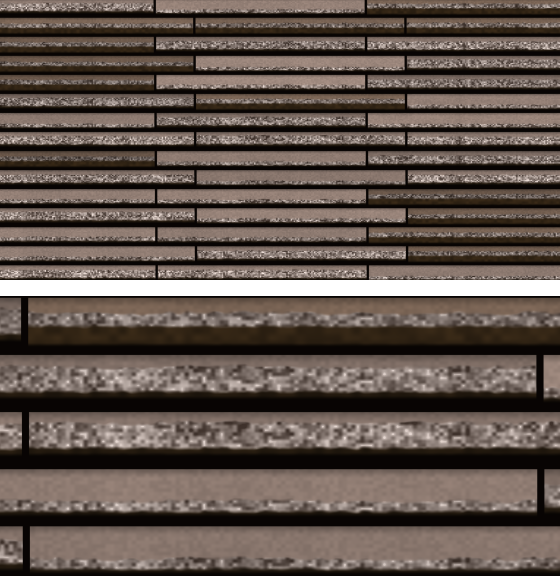
Top: the whole. Bottom: its middle third, enlarged.
This texture is drawn by a Shadertoy shader. Its source:

```glsl
// Wall of long, thin split-faced clay tiles in staggered courses.
// Each tile is a profile across its height: smooth lit ledge, rough broken
// face, shaded underside and black gap; hashes vary the profile per tile.

#define COURSE_H 0.0680   // course pitch, in canvas heights
#define COURSE_SHIFT 0.0065
#define TILE_W 0.7540     // tile pitch along a course
#define JOINT_W 0.0085
#define JOINT_EVEN 0.5560 // joint position in even and odd courses
#define JOINT_ODD 0.6970
#define GRAIN_FREQ 225.0
#define SMOOTH_COL vec3(0.515, 0.445, 0.410)
#define ROUGH_DARK vec3(0.240, 0.190, 0.165)
#define ROUGH_LIGHT vec3(0.790, 0.735, 0.710)
#define SHADE_COL vec3(0.135, 0.098, 0.055)
#define GAP_COL vec3(0.030, 0.017, 0.010)

float hash(vec2 p) {
    vec3 q = fract(vec3(p.xyx) * 0.1031);
    q += dot(q, q.yzx + 33.33);
    return fract((q.x + q.y) * q.z);
}

float noise(vec2 p) {
    vec2 cell = floor(p), f = fract(p);
    f = f * f * (3.0 - 2.0 * f);
    return mix(mix(hash(cell), hash(cell + vec2(1, 0)), f.x),
               mix(hash(cell + vec2(0, 1)), hash(cell + vec2(1, 1)), f.x), f.y);
}

// 0 above an edge, 1 below it, blended over the given softness
float past(float v, float edge, float soft) {
    return smoothstep(edge - soft, edge + soft, v);
}

void mainImage(out vec4 fragColor, in vec2 fragCoord) {
    vec2 pos = fragCoord / iResolution.y;
    float pixel = 1.0 / iResolution.y;

    // Course and tile coordinates; v runs downward from 0 to 1
    float courseY = (1.0 - pos.y + COURSE_SHIFT) / COURSE_H;
    float course = floor(courseY);
    float v = fract(courseY);
    float joint = mix(JOINT_EVEN, JOINT_ODD, mod(course, 2.0)) + 0.0005 * (course - 7.0);
    float tileX = (pos.x - joint) / TILE_W;
    vec2 id = vec2(floor(tileX) + 7.0, course + 11.0);
    float toJoint = (0.5 - abs(fract(tileX) - 0.5)) * TILE_W;
    float soft = 0.7 * pixel / COURSE_H;

    // Tile kind: broad rough face, wide ledge, or deeply shaded face
    float kind = hash(id * 3.7 + 1.3);
    float wideLedge = step(0.52, kind) * step(kind, 0.77);
    float shaded = step(0.77, kind);
    float vary = hash(id * 5.1 + 8.2) - 0.5;
    float tone = hash(id * 2.3 + 4.9) - 0.5;

    // Grain at three scales, slightly stretched along the course
    vec2 g = pos * vec2(0.85, 1.0) * GRAIN_FREQ + id * 17.0;
    float fine = noise(g);
    float medium = noise(g * 0.47 + 31.0);
    float broad = noise(g * vec2(0.08, 0.14) + 57.0);
    float ragged = (medium - 0.5) * 0.07 + (broad - 0.5) * 0.03;

    // Heights where each part of the profile ends
    float ledgeEnd = 0.25 + 0.33 * wideLedge + 0.07 * shaded + 0.07 * vary + ragged;
    float roughEnd = 0.67 + 0.09 * wideLedge - 0.13 * shaded + 0.04 * vary + ragged * 0.5;
    float tileEnd = 0.78 + 0.05 * wideLedge + 0.08 * shaded + 0.02 * vary;

    // Smooth ledge with faint speckle
    vec3 ledge = SMOOTH_COL * (1.0 + 0.22 * tone + 0.12 * wideLedge - 0.16 * shaded);
    ledge *= 0.92 + 0.11 * fine + 0.06 * broad;
    ledge *= mix(vec3(1), vec3(1.03, 0.98, 0.90), shaded);
    ledge *= mix(0.72, 1.0, past(v, 0.10, 0.10));

    // Broken face: grey grains, pits and a few bright crystals
    float grain = clamp(0.52 + 0.85 * (fine - 0.5) + 0.42 * (medium - 0.5)
                        + 0.22 * (broad - 0.5), 0.0, 1.0);
    vec3 rough = mix(ROUGH_DARK, ROUGH_LIGHT, grain);
    rough += 0.10 * smoothstep(0.82, 0.98, fine);
    rough *= 1.0 + 0.20 * tone - 0.18 * shaded;

    // Underside darkens toward the gap
    vec3 shade = SHADE_COL * (0.75 + 0.5 * medium + 0.30 * shaded);
    shade *= mix(1.1, 0.55, past(v, tileEnd, 0.14));

    vec3 col = mix(ledge, rough, past(v, ledgeEnd, soft + 0.02));
    col = mix(col, shade, past(v, roughEnd, soft + 0.03));

    // Horizontal gaps and vertical joints
    float body = past(v, 0.03, soft) * (1.0 - past(v, tileEnd, soft + 0.03));
    body *= past(toJoint, JOINT_W * 0.5, 0.7 * pixel);
    col = mix(GAP_COL, col, body);

    fragColor = vec4(clamp(col, 0.0, 1.0), 1.0);
}
```
